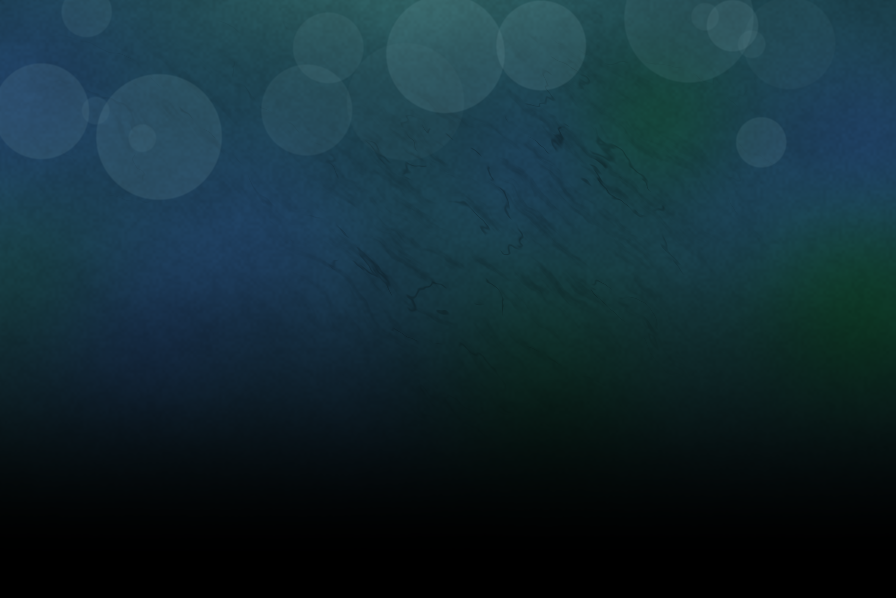
Give the GLSL for this background, as a Shadertoy shader.

```glsl
// Dusky blue-green wall with soft light discs along the top, fading to black below.
#define BASE vec3(0.105, 0.255, 0.295)
#define BLUE vec3(0.125, 0.245, 0.410)
#define GREEN vec3(0.060, 0.265, 0.175)
#define TOP_LIGHT vec3(0.075, 0.115, 0.085)
#define DISC_COLOR vec3(0.50, 0.66, 0.69)
#define FADE_START 0.33
#define FADE_END 0.95
#define GRAIN 0.13
#define SCRATCH 0.20

// Centre, radius and signed strength: positive is blue, negative is green.
const vec4 GLOWS[11] = vec4[](
    vec4(0.03, 0.17, 0.22,  0.75), vec4(0.42, 0.40, 0.20,  0.60),
    vec4(0.23, 0.57, 0.20,  0.80), vec4(0.62, 0.66, 0.22,  0.45),
    vec4(0.90, 0.29, 0.14,  0.45), vec4(1.45, 0.28, 0.17,  0.95),
    vec4(1.25, 0.35, 0.15,  0.45), vec4(1.10, 0.20, 0.13, -0.60),
    vec4(1.45, 0.54, 0.20, -0.95), vec4(0.92, 0.68, 0.22, -0.65),
    vec4(0.05, 0.47, 0.15, -0.30));

// Centre, radius and opacity of the large discs.
const vec4 DISCS[12] = vec4[](
    vec4(0.069, 0.186, 0.080, 0.13), vec4(0.266, 0.229, 0.105, 0.14),
    vec4(0.513, 0.184, 0.076, 0.10), vec4(0.549, 0.080, 0.059, 0.10),
    vec4(0.745, 0.090, 0.099, 0.14), vec4(0.678, 0.170, 0.098, 0.05),
    vec4(0.905, 0.076, 0.075, 0.15), vec4(1.152, 0.030, 0.108, 0.10),
    vec4(1.320, 0.072, 0.077, 0.05), vec4(1.273, 0.238, 0.042, 0.13),
    vec4(1.225, 0.043, 0.043, 0.13), vec4(0.145, 0.020, 0.042, 0.10));

float hash(vec2 p) {
    vec3 q = fract(vec3(p.xyx) * 0.1031);
    q += dot(q, q.yzx + 33.33);
    return fract((q.x + q.y) * q.z);
}

float noise(vec2 p) {
    vec2 i = floor(p), f = fract(p);
    f = f * f * (3.0 - 2.0 * f);
    return mix(mix(hash(i), hash(i + vec2(1, 0)), f.x),
               mix(hash(i + vec2(0, 1)), hash(i + vec2(1, 1)), f.x), f.y);
}

float fbm(vec2 p) {
    float sum = 0.0, amp = 0.5;
    for (int i = 0; i < 5; i++) {
        sum += amp * noise(p);
        p = mat2(1.6, 1.2, -1.2, 1.6) * p + 7.3;
        amp *= 0.5;
    }
    return sum;
}

float glow(vec2 p, vec2 centre, float radius) {
    vec2 d = (p - centre) / radius;
    return exp(-dot(d, d));
}

// Soft disc with a slightly brighter rim.
float disc(vec2 p, vec2 centre, float radius) {
    float d = length(p - centre) - radius;
    float fill = 1.0 - smoothstep(-0.002, 0.002, d);
    return fill * (0.92 + 0.15 * exp(min(d, 0.0) * 120.0));
}

// Faint diagonal scuffs and thin broken cracks.
float scratches(vec2 p) {
    vec2 warped = p + 0.08 * (vec2(fbm(p * 6.0), fbm(p * 6.0 + 31.0)) - 0.5);
    vec2 along = mat2(0.78, -0.62, 0.62, 0.78) * warped;
    float streak = smoothstep(0.45, 0.80, fbm(along * vec2(14.0, 80.0) + 20.0));
    float crack = 1.0 - smoothstep(0.0, 0.014, abs(fbm(along * vec2(4.0, 12.0)) - 0.48));
    float broken = smoothstep(0.40, 0.65, noise(p * 45.0));
    float area = glow(p, vec2(0.72, 0.42), 0.22) + glow(p, vec2(0.97, 0.33), 0.24)
               + 0.5 * glow(p, vec2(0.30, 0.18), 0.18);
    return min(area, 1.0) * (0.7 * streak + crack * broken);
}

void mainImage(out vec4 fragColor, in vec2 fragCoord) {
    // Canvas heights, with y measured down from the top edge
    vec2 p = fragCoord / iResolution.y;
    p.y = 1.0 - p.y;

    // Broad colour patches
    vec3 color = BASE;
    for (int i = 0; i < GLOWS.length(); i++) {
        vec4 g = GLOWS[i];
        color = mix(color, g.w > 0.0 ? BLUE : GREEN, abs(g.w) * glow(p, g.xy, g.z));
    }
    vec2 lamp = (p - vec2(0.68, -0.03)) / vec2(0.36, 0.12);
    color += TOP_LIGHT * exp(-dot(lamp, lamp));

    // Worn surface
    float wear = fbm(p * 9.0) - 0.48;
    float grain = 0.6 * noise(p * 190.0) + 0.4 * noise(p * 75.0) - 0.5;
    color *= 1.0 + 0.16 * wear + GRAIN * grain;
    color *= 1.0 - SCRATCH * scratches(p);

    // Large discs, then two pairs of small ones
    for (int i = 0; i < DISCS.length(); i++) {
        vec4 d = DISCS[i];
        color = mix(color, DISC_COLOR, d.w * disc(p, d.xy, d.z));
    }
    for (int i = 0; i < 4; i++) {
        float pair = float(i / 2), side = float(i % 2) * 2.0 - 1.0;
        vec2 centre = vec2(0.199, 0.208) + pair * vec2(1.019, -0.157) + side * vec2(0.039, 0.023);
        color = mix(color, DISC_COLOR, 0.08 * disc(p, centre, 0.023));
    }

    // Fade into the dark floor
    color *= 1.0 - smoothstep(FADE_START, FADE_END, p.y);
    fragColor = vec4(clamp(color, 0.0, 1.0), 1.0);
}
```
